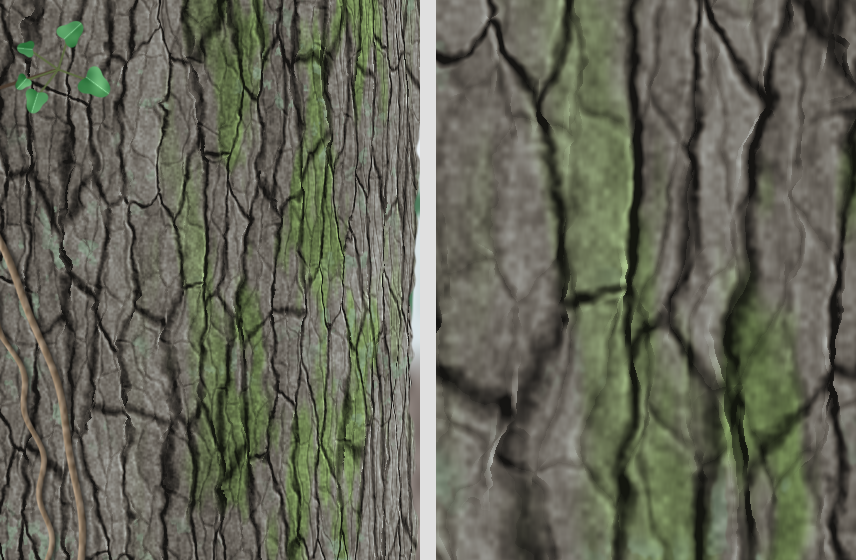
Left, the full canvas; right, a detail of the centre.
Give the GLSL for this texture, as a WebGL 2 fragment shader.

```glsl
#version 300 es
precision highp float;
uniform vec2 u_resolution;
out vec4 fragColor;

float hash(vec2 p) {
  return fract(sin(dot(p, vec2(127.1, 311.7))) * 43758.5453);
}

float noise(vec2 p) {
  vec2 i = floor(p), f = fract(p);
  f = f * f * (3.0 - 2.0 * f);
  return mix(mix(hash(i), hash(i + vec2(1, 0)), f.x),
             mix(hash(i + vec2(0, 1)), hash(i + vec2(1, 1)), f.x), f.y);
}

float fbm(vec2 p) {
  float sum = 0.0, amp = 0.5;
  for (int i = 0; i < 4; i++) {
    sum += amp * noise(p);
    p = p * 2.03 + 17.3;
    amp *= 0.5;
  }
  return sum;
}

// Cellular plates: x is the distance to the nearest crack, y a tone per plate
vec2 plates(vec2 p, vec2 density) {
  vec2 g = p * density, cell = floor(g), near = vec2(9), next = vec2(9), id = cell;
  for (int y = -1; y <= 1; y++)
    for (int x = -1; x <= 1; x++) {
      vec2 c = cell + vec2(x, y);
      vec2 d = c + 0.1 + 0.8 * vec2(hash(c), hash(c + 57.3)) - g;
      if (dot(d, d) < dot(near, near)) { next = near; near = d; id = c; }
      else if (dot(d, d) < dot(next, next)) next = d;
    }
  vec2 n = normalize(next - near);
  return vec2(dot(0.5 * (near + next), n) / length(n * density), hash(id + 3.7));
}

// Bark relief: x is the height, y the plate tone
vec2 bark(vec2 p) {
  vec2 bend = vec2(fbm(p * vec2(9, 5)), fbm(p * vec2(7, 4) + 31.0)) - 0.47;
  vec2 jag = vec2(fbm(p * 38.0), fbm(p * 38.0 + 11.0)) - 0.47;
  vec2 q = p + bend * vec2(0.07, 0.1) + jag * 0.018;
  vec2 large = plates(q, vec2(17, 4.5));
  vec2 small = plates(q + 7.0, vec2(31, 10));
  float furrow = mix(0.003, 0.02, noise(p * vec2(14, 6)));
  float h = 0.58 * smoothstep(0.0, furrow, large.x)
          + 0.2 * smoothstep(0.0, 0.006, small.x)
          + 0.45 * fbm(p * vec2(75, 28));
  return vec2(h, 0.6 * large.y + 0.4 * small.y);
}

float segment(vec2 p, vec2 a, vec2 b) {
  vec2 d = b - a;
  return length(p - a - d * clamp(dot(p - a, d) / dot(d, d), 0.0, 1.0));
}

vec3 background(vec2 p) {
  float blur = noise(p * vec2(40, 22));
  vec3 sky = mix(vec3(0.8, 0.85, 0.86), vec3(0.93, 0.95, 0.97), blur);
  vec3 shrub = mix(sky, vec3(0.3, 0.48, 0.36), smoothstep(0.4, 0.7, blur));
  vec3 col = mix(shrub, sky, smoothstep(0.64, 0.7, p.y));
  return mix(vec3(0.42, 0.38, 0.36) + 0.25 * blur, col, smoothstep(0.3, 0.4, p.y));
}

vec3 trunk(vec2 p) {
  // Plates crowd together as the trunk turns away on the right
  vec2 b = vec2(p.x + 0.3 * pow(p.x / 0.74, 6.0), p.y);
  vec2 relief = bark(b);
  float slope = relief.x - bark(b + vec2(0.0035, 0.003)).x;
  float grain = 0.6 * noise(p * 230.0) + 0.4 * noise(p * 110.0) - 0.5;
  float side = smoothstep(0.5, 0.73, p.x);
  float tone = 0.01 + 0.43 * relief.x + (0.24 + 0.12 * side) * slope
             + 0.13 * (relief.y - 0.5) + 0.2 * grain * relief.x
             + 0.09 * side + 0.14 * (fbm(p * 6.0 + 4.0) - 0.47);
  tone = clamp(tone, 0.08, 0.88);
  vec3 col = tone * mix(vec3(1.04, 0.98, 0.9), vec3(0.99, 1.0, 0.97), smoothstep(0.3, 0.7, tone));

  // Moss streaks and pale lichen
  float moss = smoothstep(0.46, 0.63, fbm(b * vec2(17, 5) + 9.0));
  moss *= smoothstep(0.2, 0.45, p.x) * (1.0 - 0.8 * smoothstep(0.66, 0.73, p.x));
  col = mix(col, tone * vec3(0.9, 1.12, 0.62), 0.8 * moss);
  float lichen = smoothstep(0.54, 0.64, fbm(p * vec2(48, 32) + 5.0))
               * smoothstep(0.42, 0.6, fbm(p * 8.0 + 21.0)) * smoothstep(0.6, 0.9, relief.x);
  return mix(col, vec3(0.53, 0.63, 0.54) + 0.2 * grain, 0.65 * lichen);
}

void main() {
  vec2 p = gl_FragCoord.xy / u_resolution.y;
  float px = 1.0 / u_resolution.y;
  float rim = 0.734 + 0.1 * (p.y - 0.35) * (p.y - 0.35) + 0.012 * (noise(p.yy * 30.0) - 0.5);
  vec3 col = mix(trunk(p), background(p), smoothstep(-px, 2.0 * px, p.x - rim));

  // Climbing stems on the left
  for (int i = 0; i < 2; i++) {
    float k = float(i);
    float centre = 0.145 - 0.06 * k - 0.46 * p.y * p.y + (0.004 + 0.005 * k) * sin(p.y * (25.0 + 17.0 * k));
    float across = (p.x - centre) / sqrt(1.0 + p.y * p.y);
    float width = 0.0065 - 0.0012 * k;
    col *= 1.0 - 0.5 * smoothstep(0.012, 0.0, abs(across - 0.005));
    vec3 wood = vec3(0.53, 0.46, 0.38) * (0.95 - 0.4 * across / width) + 0.18 * (noise(p * vec2(190, 90)) - 0.5);
    col = mix(col, wood, smoothstep(px, -px, abs(across) - width));
  }

  // Ivy: stalks fan out from a hub, each ending in a lobed leaf
  vec2 hub = vec2(0.104, 0.876);
  float twig = segment(p, hub, vec2(-0.01, 0.84)) - 0.003;
  col = mix(col, vec3(0.3, 0.24, 0.19), smoothstep(px, -px, twig));
  for (int i = 0; i < 5; i++) {
    float k = float(i), angle = -0.35 + 1.79 * k - 0.172 * k * k;
    float size = 0.026 + 0.009 * cos(1.2 * k);
    vec2 dir = vec2(cos(angle), sin(angle)), leaf = hub + 0.065 * dir;
    col = mix(col, vec3(0.36, 0.42, 0.25), smoothstep(px, -px, segment(p, hub, leaf) - 0.0018));
    vec2 tip = normalize(dir + vec2(0.2, -0.5)), d = p - leaf;
    vec2 q = vec2(dot(d, tip), tip.x * d.y - tip.y * d.x);
    float a = atan(q.y, q.x);
    float edge = length(q) - size * (0.72 + 0.16 * cos(3.0 * a) + 0.15 * cos(a));
    vec3 green = mix(vec3(0.16, 0.43, 0.22), vec3(0.42, 0.71, 0.46), noise(p * 45.0 + k));
    green += 0.14 * smoothstep(0.0025, 0.0, abs(q.y)) + 0.05 * sign(q.y);
    col = mix(col, green, smoothstep(px, -px, edge));
  }
  fragColor = vec4(clamp(col, 0.0, 1.0), 1.0);
}
```
